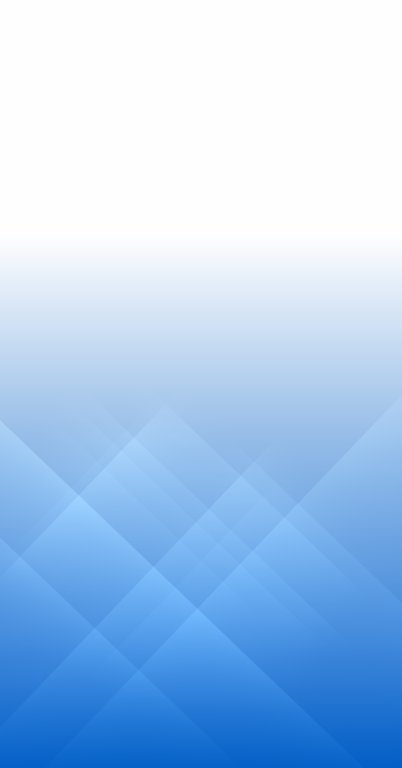
Write a Shadertoy shader that draws this background.

```glsl
#define ASPECT 0.521
#define FALL_SLOPE 0.96
#define RISE_SLOPE 1.05
#define BEAM_FADE 0.12
#define END_SOFTNESS 0.16
#define BEAM_TINT vec3(0.105, 0.115, 0.09)
#define DEEP_BLUE vec3(0.01, 0.37, 0.775)
#define STRONG_BLUE vec3(0.23, 0.515, 0.845)
#define SOFT_BLUE vec3(0.57, 0.73, 0.905)
#define PALE_BLUE vec3(0.785, 0.865, 0.95)
#define WHITE vec3(0.998, 0.998, 1.0)

// Each beam: edge offset, strength, start and end along the edge
const vec4 FALLING[7] = vec4[7](
    vec4(0.453, 0.62, -0.70, 0.70),
    vec4(0.300, 0.42, -0.40, 0.50),
    vec4(0.520, 0.12, -0.20, 0.42),
    vec4(0.564, 0.16, -0.32, 0.42),
    vec4(0.597, 0.24, -0.35, 0.42),
    vec4(0.680, 0.28, -0.30, 0.34),
    vec4(0.715, 0.26, -0.60, 0.14));
const vec4 RISING[5] = vec4[5](
    vec4(0.248, 0.42, 0.20, 0.74),
    vec4(0.268, 0.12, 0.24, 0.72),
    vec4(0.053, 0.42, -0.14, 0.80),
    vec4(-0.004, 0.14, 0.20, 0.76),
    vec4(-0.061, 0.42, -0.20, 1.20));

float ramp(float a, float b, float x) {
    return clamp((x - a) / (b - a), 0.0, 1.0);
}

// Vertical wash from deep blue to white
vec3 background(float y) {
    vec3 color = mix(DEEP_BLUE, STRONG_BLUE, ramp(0.0, 0.16, y));
    color = mix(color, SOFT_BLUE, ramp(0.16, 0.42, y));
    color = mix(color, PALE_BLUE, ramp(0.42, 0.56, y));
    return mix(color, WHITE, ramp(0.56, 0.695, y));
}

// Sharp upper edge, soft decay below it, faded at both ends
float beamLight(vec4 beam, float across, float along) {
    float depth = beam.x - across;
    float aa = 1.2 / iResolution.y;
    float edge = smoothstep(-aa, aa, depth);
    float ends = smoothstep(beam.z, beam.z + END_SOFTNESS, along)
               * (1.0 - smoothstep(beam.w - END_SOFTNESS, beam.w, along));
    return beam.y * edge * ends * exp(-max(depth, 0.0) / BEAM_FADE);
}

void mainImage(out vec4 fragColor, in vec2 fragCoord) {
    vec2 p = fragCoord / iResolution.xy * vec2(ASPECT, 1.0);
    float fall = p.y + FALL_SLOPE * p.x;
    float rise = p.y - RISE_SLOPE * p.x;

    // Crossing beams add up where they overlap
    float light = 0.0;
    for (int i = 0; i < FALLING.length(); i++) {
        light += beamLight(FALLING[i], fall, rise);
    }
    for (int i = 0; i < RISING.length(); i++) {
        light += beamLight(RISING[i], rise, fall);
    }
    light *= smoothstep(-0.10, 0.20, p.y) * (1.0 - smoothstep(0.42, 0.53, p.y));

    vec3 color = background(p.y) + BEAM_TINT * light;
    fragColor = vec4(min(color, 1.0), 1.0);
}
```
